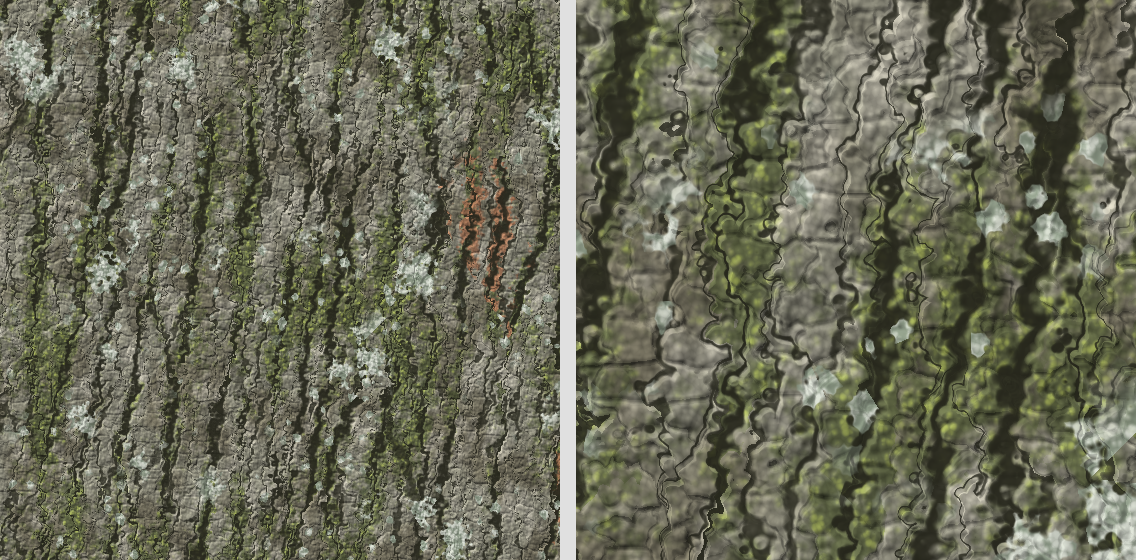
Left, the full canvas; right, a detail of the centre.
A Shadertoy shader for this texture:

```glsl
const vec3 BARK_BROWN = vec3(0.40, 0.385, 0.325);
const vec3 BARK_GREY = vec3(0.49, 0.485, 0.43);
const vec3 BARK_PALE = vec3(0.62, 0.605, 0.56);
const vec3 MOSS_DARK = vec3(0.32, 0.35, 0.22);
const vec3 MOSS_BRIGHT = vec3(0.45, 0.49, 0.23);
const vec3 LICHEN_SHADE = vec3(0.53, 0.58, 0.51);
const vec3 LICHEN_PALE = vec3(0.78, 0.80, 0.76);
const vec3 RUST = vec3(0.58, 0.39, 0.28);
const vec3 HOLLOW = vec3(0.15, 0.15, 0.11);

vec2 hash2(vec2 p) {
    vec3 q = fract(p.xyx * vec3(0.1031, 0.1030, 0.0973));
    q += dot(q, q.yzx + 33.33);
    return fract((q.xx + q.yz) * q.zy);
}

// Cellular noise: centre distance, edge distance, edge normal |x|, cell id
vec4 cells(vec2 p) {
    vec2 base = floor(p), near = vec2(9.0), next = vec2(9.0);
    float id = 0.0;
    for (int y = -1; y <= 1; y++)
    for (int x = -1; x <= 1; x++) {
        vec2 offset = vec2(x, y);
        vec2 h = hash2(base + offset);
        vec2 v = offset + h - fract(p);
        if (dot(v, v) < dot(near, near)) {
            next = near;
            near = v;
            id = fract(5.0 * (h.x + h.y));
        } else if (dot(v, v) < dot(next, next)) {
            next = v;
        }
    }
    vec2 normal = normalize(next - near);
    return vec4(length(near), 0.5 * dot(near + next, normal), abs(normal.x), id);
}

// Smooth low-frequency variation from layered sines
float waves(vec2 p) {
    float sum = 0.0, amp = 0.5;
    for (int i = 0; i < 4; i++) {
        p = mat2(0.8, -0.6, 0.6, 0.8) * p * 1.6 + 1.3;
        sum += amp * sin(p.x + 1.7 * sin(p.y));
        amp *= 0.7;
    }
    return sum;
}

// Grainy variation around zero from layered cells
float mottle(vec2 p) {
    float sum = 0.0, amp = 0.5;
    for (int i = 0; i < 3; i++) {
        sum += amp * (0.45 - cells(p).x);
        p = mat2(0.8, -0.6, 0.6, 0.8) * p * 1.8 + 7.1;
        amp *= 0.75;
    }
    return sum;
}

// Leaning, wandering and ragged grain direction
vec2 flow(vec2 p) {
    float wander = 0.012 * waves(p * 9.0) + 0.03 * mottle(p * 35.0);
    return vec2(p.x - 0.1 * p.y + wander, p.y);
}

// Steep cell borders, with width in canvas units
float fissure(vec2 p, vec2 scale, float width) {
    vec4 c = cells(p * scale);
    vec2 normal = vec2(c.z, sqrt(max(0.0, 1.0 - c.z * c.z)));
    float dist = c.y / length(normal * scale);
    return (1.0 - smoothstep(0.2 * width, width, dist)) * smoothstep(0.15, 0.5, c.z);
}

// Bark surface: height, fissure depth, plate tone, grain
vec4 relief(vec2 p) {
    vec2 q = flow(p);
    float deepGate = smoothstep(-0.6, 0.7, waves(p * vec2(14.0, 6.0)));
    float splitGate = smoothstep(-0.3, 0.8, waves(p * vec2(20.0, 9.0) + 5.0));
    float deep = fissure(q, vec2(13.0, 2.3), 0.002 + 0.011 * deepGate);
    float split = fissure(q + 4.3, vec2(30.0, 7.0), 0.001 + 0.006 * splitGate);
    vec4 plate = cells(q * vec2(48.0, 42.0));
    float crack = 1.0 - smoothstep(0.02, 0.12, plate.y);
    float grain = mottle(p * vec2(65.0, 58.0));
    float height = 0.25 * plate.w + grain - deep - 0.6 * split - 0.3 * crack;
    return vec4(height, max(deep, 0.8 * split), plate.w - 0.5 - 0.5 * crack, grain);
}

// Ragged round patches in a share of the cells
float patches(vec2 p, vec2 scale, float rough, float share) {
    vec4 c = cells(p * scale + 2.7);
    float radius = c.w < share ? mix(0.45, 0.2, c.w / share) : -1.0;
    return 1.0 - smoothstep(radius - 0.06, radius + 0.06, c.x + rough);
}

void mainImage(out vec4 fragColor, in vec2 fragCoord) {
    vec2 p = fragCoord / iResolution.y;
    vec4 bark = relief(p);
    float slope = bark.x - relief(p + vec2(-0.002, 0.003)).x;
    float shoulder = fissure(flow(p), vec2(13.0, 2.3), 0.03);
    float clumps = mottle(p * 42.0 + 3.0);

    // Weathered bark
    vec3 color = mix(BARK_BROWN, BARK_GREY, smoothstep(-0.5, 0.4, waves(p * 12.0)));
    color = mix(color, BARK_PALE, 0.6 * smoothstep(0.0, 0.25, mottle(p * vec2(18.0, 11.0))));

    // Moss beside the fissures and rust on a few of their flanks
    float damp = 0.5 * shoulder + 0.45 * waves(p * vec2(9.0, 5.0) + 2.0) + 1.2 * clumps;
    vec3 moss = mix(MOSS_DARK, MOSS_BRIGHT, smoothstep(0.05, 0.3, bark.w));
    color = mix(color, moss, 0.85 * smoothstep(0.1, 0.8, damp));
    float bare = patches(p, vec2(6.0, 2.5), clumps, 0.15);
    color = mix(color, RUST, 0.8 * bare * smoothstep(0.2, 0.8, shoulder));

    // Relief shading and dark hollows
    color *= 1.0 + clamp(0.55 * slope, -0.35, 0.35) + 0.5 * bark.w + 0.2 * bark.z;
    color = mix(color, HOLLOW, 0.9 * bark.y);

    // Lichen rosettes and flecks
    float cluster = smoothstep(-0.3, 0.3, waves(p * 7.0 + 11.0));
    float lichen = max(patches(p, vec2(14.0, 11.0), 0.9 * clumps, 0.28),
                       patches(p, vec2(48.0, 42.0), 0.7 * bark.w, 0.2));
    vec3 crust = mix(LICHEN_SHADE, LICHEN_PALE, smoothstep(-0.15, 0.15, bark.w));
    crust *= 1.0 + clamp(0.3 * slope, -0.25, 0.15);
    color = mix(color, crust, 0.92 * lichen * cluster);

    fragColor = vec4(clamp(color, 0.0, 1.0), 1.0);
}
```
